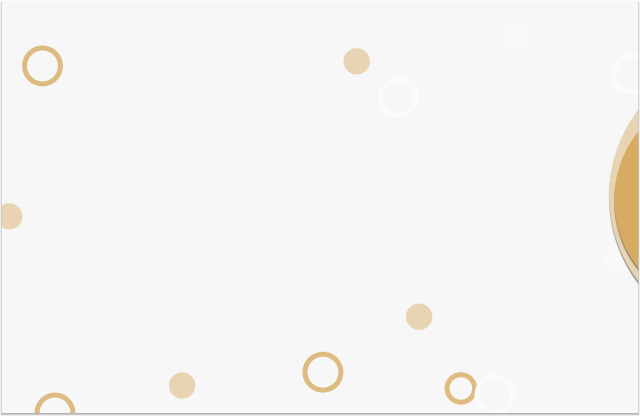
Give the GLSL for this background, as a Shadertoy shader.

```glsl
// A pale card with a thin drop shadow, scattered with rings and dots,
// and two large overlapping discs leaning in from the right edge.
// Every shape is a distance function; lengths are fractions of canvas width.

const vec3 PAPER = vec3(0.968);
const vec3 WHITE = vec3(1.0);
const vec3 TAN = vec3(0.910, 0.832, 0.702);
const vec3 RING_GOLD = vec3(0.871, 0.733, 0.500);
const vec3 DEEP_GOLD = vec3(0.843, 0.671, 0.380);
const vec3 SHADE = vec3(0.27, 0.25, 0.23);

const vec2 CARD_MIN = vec2(0.0026, 0.0078);
const vec2 CARD_MAX = vec2(0.9974, 0.6515);
const float CARD_SHADOW = 0.30;

const float DOT_RADIUS = 0.0206;
const float RING_RADIUS = 0.0280;
const float RING_HALF_WIDTH = 0.0039;
const float PALE_RING_ALPHA = 0.55;
const float PALE_DOT_ALPHA = 0.28;

const vec2 DISC_SHADOW_OFFSET = vec2(0.0, -0.0039);
const float DISC_SHADOW_BLUR = 0.0016;
const float DISC_SHADOW_ALPHA = 0.55;

// Centre and mid-line radius of each gold ring
const vec3 GOLD_RINGS[4] = vec3[4](
    vec3(0.0664, 0.5501, RING_RADIUS), vec3(0.5046, 0.0716, RING_RADIUS),
    vec3(0.0859, 0.0078, RING_RADIUS), vec3(0.7201, 0.0462, 0.0215));
const vec2 PALE_RINGS[3] = vec2[3](
    vec2(0.6224, 0.5007), vec2(0.9870, 0.5378), vec2(0.7734, 0.0365));
const vec2 TAN_DOTS[4] = vec2[4](
    vec2(0.5573, 0.5573), vec2(0.0143, 0.3151),
    vec2(0.6549, 0.1582), vec2(0.2845, 0.0508));
const vec2 PALE_DOTS[2] = vec2[2](vec2(0.8060, 0.5990), vec2(0.9648, 0.2513));

// Centre and radius of the large discs
const vec3 OUTER_DISC = vec3(1.1719, 0.3477, 0.2201);
const vec3 INNER_DISC = vec3(1.1296, 0.3411, 0.1698);

float discDistance(vec2 p, vec2 centre, float radius) {
    return length(p - centre) - radius;
}

float ringDistance(vec2 p, vec2 centre, float radius) {
    return abs(discDistance(p, centre, radius)) - RING_HALF_WIDTH;
}

float boxDistance(vec2 p, vec2 low, vec2 high) {
    vec2 q = abs(p - 0.5 * (low + high)) - 0.5 * (high - low);
    return length(max(q, 0.0)) + min(max(q.x, q.y), 0.0);
}

// Antialiased coverage of a distance, given the pixel size
float coverage(float dist, float pixel) {
    return clamp(0.5 - dist / pixel, 0.0, 1.0);
}

// Large disc with a soft shadow below it
vec3 paintLargeDisc(vec3 base, vec2 p, vec3 disc, vec3 tint, float pixel) {
    float shadowDist = discDistance(p - DISC_SHADOW_OFFSET, disc.xy, disc.z);
    float blur = max(DISC_SHADOW_BLUR, 0.5 * pixel);
    float shadow = 1.0 - smoothstep(-blur, blur, shadowDist);
    base = mix(base, SHADE, DISC_SHADOW_ALPHA * shadow);
    return mix(base, tint, coverage(discDistance(p, disc.xy, disc.z), pixel));
}

void mainImage(out vec4 fragColor, in vec2 fragCoord) {
    float pixel = 1.0 / iResolution.x;
    vec2 p = fragCoord * pixel;
    vec3 card = PAPER;

    // Scattered dots and rings
    for (int i = 0; i < 2; i++) {
        float dist = discDistance(p, PALE_DOTS[i], DOT_RADIUS);
        card = mix(card, WHITE, PALE_DOT_ALPHA * coverage(dist, pixel));
    }
    for (int i = 0; i < 4; i++) {
        float dotDist = discDistance(p, TAN_DOTS[i], DOT_RADIUS);
        float ringDist = ringDistance(p, GOLD_RINGS[i].xy, GOLD_RINGS[i].z);
        card = mix(card, TAN, coverage(dotDist, pixel));
        card = mix(card, RING_GOLD, coverage(ringDist, pixel));
    }
    for (int i = 0; i < 3; i++) {
        float dist = ringDistance(p, PALE_RINGS[i], RING_RADIUS);
        // The pale ring hides whatever lies beneath its band
        vec3 band = mix(PAPER, WHITE, PALE_RING_ALPHA);
        card = mix(card, band, coverage(dist, pixel));
    }

    // Large discs at the right
    card = paintLargeDisc(card, p, OUTER_DISC, TAN, pixel);
    card = paintLargeDisc(card, p, INNER_DISC, DEEP_GOLD, pixel);

    // Card over its drop shadow on a white page
    vec2 drop = vec2(0.0, -0.0020);
    float shadowDist = boxDistance(p - drop, CARD_MIN, CARD_MAX);
    float shadow = 1.0 - smoothstep(-0.0013, 0.0033, shadowDist);
    vec3 page = WHITE - CARD_SHADOW * shadow;
    float inside = coverage(boxDistance(p, CARD_MIN, CARD_MAX), pixel);
    fragColor = vec4(mix(page, card, inside), 1.0);
}
```
